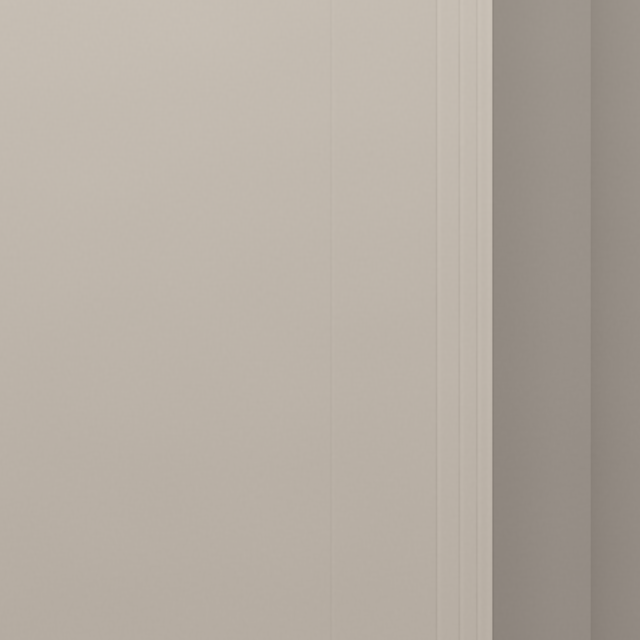
Write a three.js fragment shader that draws this texture.

```glsl
// Draws a pale painted wall with a stepped door trim and a shaded return on the right.
#define WALL_TOP vec3(0.776, 0.744, 0.703)
#define WALL_BOTTOM vec3(0.708, 0.673, 0.633)
#define RETURN_TOP vec3(0.606, 0.576, 0.543)
#define RETURN_BOTTOM vec3(0.566, 0.534, 0.504)
#define SEAM_X 0.517
#define TRIM_X 0.682
#define CORNER_X 0.7695
#define FOLD_X 0.923
#define EDGE_SOFT 0.0012
#define GRAIN 0.012

varying vec2 vUv;

vec2 hashGradient(vec2 cell) {
  vec2 h = vec2(dot(cell, vec2(127.1, 311.7)), dot(cell, vec2(269.5, 183.3)));
  return fract(sin(h) * 43758.5) * 2.0 - 1.0;
}

float gradientNoise(vec2 p) {
  vec2 cell = floor(p);
  vec2 f = fract(p);
  vec2 u = f * f * f * (f * (f * 6.0 - 15.0) + 10.0);
  float a = dot(hashGradient(cell), f);
  float b = dot(hashGradient(cell + vec2(1.0, 0.0)), f - vec2(1.0, 0.0));
  float c = dot(hashGradient(cell + vec2(0.0, 1.0)), f - vec2(0.0, 1.0));
  float d = dot(hashGradient(cell + vec2(1.0, 1.0)), f - vec2(1.0, 1.0));
  return mix(mix(a, b, u.x), mix(c, d, u.x), u.y);
}

float stepAt(float x, float edge) {
  return smoothstep(edge - EDGE_SOFT, edge + EDGE_SOFT, x);
}

float line(float x, float center, float width) {
  float d = (x - center) / width;
  return exp(-d * d);
}

// Lit wall with a faint seam and three trim grooves
vec3 wallColor(vec2 p) {
  vec3 color = mix(WALL_BOTTOM, WALL_TOP, pow(p.y, 1.1));
  color -= 0.008 * smoothstep(0.2, 0.7, p.x) * p.y;
  color -= 0.014 * line(p.x, SEAM_X, 0.0016);
  color += 0.006 * line(p.x, SEAM_X + 0.004, 0.002);
  color += 0.008 * stepAt(p.x, TRIM_X);

  for (int i = 0; i < 3; i++) {
    float k = float(i);
    float groove = TRIM_X + k * (0.0395 - 0.004 * k);
    float wear = 0.85 + 0.5 * gradientNoise(vec2(k * 7.3, p.y * 18.0));
    color -= 0.038 * wear * line(p.x, groove, 0.0015);
    color += 0.012 * line(p.x, groove + 0.0045, 0.003);
  }
  return color + 0.012 * line(p.x, CORNER_X - 0.005, 0.004);
}

// Shaded return, darkest at the corner and just beyond the fold
vec3 returnColor(vec2 p) {
  vec3 color = mix(RETURN_BOTTOM, RETURN_TOP, p.y);
  float panel = (p.x - CORNER_X) / (FOLD_X - CORNER_X);
  float beyond = clamp((p.x - FOLD_X) / (1.0 - FOLD_X), 0.0, 1.0);
  float nearShade = mix(-0.016, 0.012, smoothstep(0.0, 0.75, panel));
  float farShade = mix(-0.042, 0.006, sqrt(beyond));
  color += mix(nearShade, farShade, stepAt(p.x, FOLD_X));
  return color - 0.07 * line(p.x, CORNER_X, 0.0018);
}

void main() {
  vec2 p = vUv;
  vec3 color = mix(wallColor(p), returnColor(p), stepAt(p.x, CORNER_X));

  // Broad paint mottling and fine fabric-like grain
  float mottling = gradientNoise(p * vec2(6.0, 9.0));
  float grain = gradientNoise(p * vec2(190.0, 110.0))
    + 0.6 * gradientNoise(p * vec2(70.0, 230.0) + 31.0);
  color += 0.005 * mottling + GRAIN * 0.6 * grain;

  gl_FragColor = vec4(color, 1.0);
}
```
